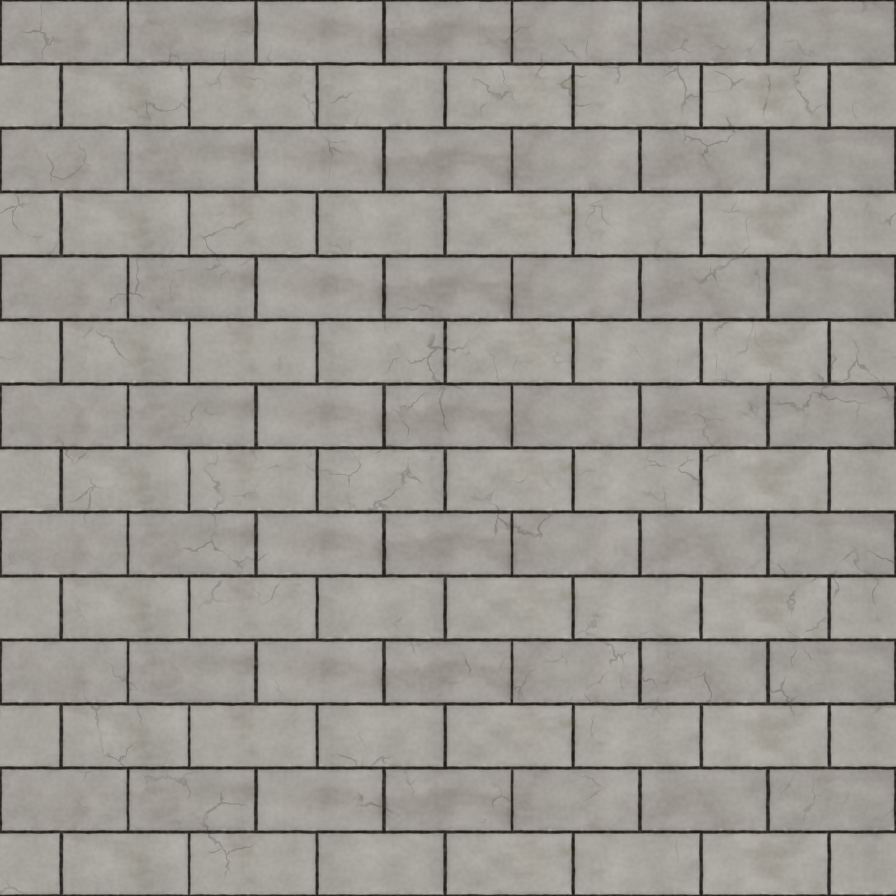
Give the GLSL for this texture, as a WebGL 2 fragment shader.

```glsl
#version 300 es
precision highp float;

uniform vec2 u_resolution;
out vec4 fragColor;

vec2 hash2(vec2 p) {
  vec3 q = fract(p.xyx * vec3(0.1031, 0.1030, 0.0973));
  q += dot(q, q.yzx + 33.33);
  return fract((q.xx + q.yz) * q.zy);
}

float cornerSlope(vec2 cell, vec2 offset, vec2 period) {
  float angle = 6.2832 * hash2(mod(cell, period) + 7.0).x;
  return dot(vec2(cos(angle), sin(angle)), offset);
}

// Gradient noise that wraps after a whole number of cells
float gradientNoise(vec2 p, vec2 period) {
  vec2 i = floor(p), f = p - i;
  vec2 s = f * f * f * (f * (f * 6.0 - 15.0) + 10.0);
  vec2 e = vec2(1.0, 0.0);
  return mix(
    mix(cornerSlope(i, f, period), cornerSlope(i + e, f - e, period), s.x),
    mix(cornerSlope(i + e.yx, f - e.yx, period), cornerSlope(i + 1.0, f - 1.0, period), s.x),
    s.y);
}

float fractalNoise(vec2 p, vec2 period) {
  float sum = 0.0, amplitude = 0.6;
  for (int octave = 0; octave < 4; octave++) {
    sum += amplitude * gradientNoise(p, period);
    p *= 2.0;
    period *= 2.0;
    amplitude *= 0.55;
  }
  return sum;
}

// Distance to the border between the two nearest scattered points
float crackDistance(vec2 p, float period) {
  vec2 cell = floor(p), nearest = vec2(9.0), second = vec2(9.0);
  for (int y = -1; y <= 1; y++) {
    for (int x = -1; x <= 1; x++) {
      vec2 neighbour = cell + vec2(x, y);
      vec2 toPoint = neighbour + hash2(mod(neighbour, period) + 31.0) - p;
      if (dot(toPoint, toPoint) < dot(nearest, nearest)) {
        second = nearest;
        nearest = toPoint;
      } else if (dot(toPoint, toPoint) < dot(second, second)) {
        second = toPoint;
      }
    }
  }
  return dot(0.5 * (nearest + second), normalize(second - nearest));
}

void main() {
  vec2 uv = gl_FragCoord.xy / u_resolution;
  float pixel = 1.0 / u_resolution.y;

  // Running bond: 7 blocks across, 14 courses, slightly uneven joints
  float wobble = gradientNoise(uv * 56.0, vec2(56.0));
  vec2 block = (uv + 0.0006 * wobble) * vec2(7.0, 14.0);
  float oddCourse = mod(floor(block.y), 2.0);
  block.x -= 0.478 * (1.0 - oddCourse);
  vec2 inBlock = fract(block);
  vec2 edge = (0.5 - abs(inBlock - 0.5)) / vec2(7.0, 14.0);
  float column = mod(floor(block.x), 7.0);
  float jointColumn = mod(floor(block.x + 0.5), 7.0);

  // Mottled concrete, its stains recurring every second course
  float stain = fractalNoise(uv * vec2(21.0, 28.0), vec2(21.0, 4.0));
  float cloud = fractalNoise(uv * vec2(14.0, 21.0) + 0.37, vec2(14.0, 3.0));
  float grain = gradientNoise(uv * 190.0, vec2(190.0));
  vec3 color = mix(vec3(0.652, 0.645, 0.612), vec3(0.632, 0.620, 0.592), oddCourse);
  color += 0.018 * (hash2(vec2(column, oddCourse) + 3.0).x - 0.5);
  color += 0.085 * stain + 0.022 * grain;
  color -= vec3(0.035, 0.042, 0.045) * smoothstep(0.05, 0.4, cloud);

  // Faint wandering cracks, gathered in patches
  vec2 bend = vec2(fractalNoise(uv * 28.0, vec2(28.0)),
                   fractalNoise(uv * 28.0 + 0.5, vec2(28.0)));
  float crack = crackDistance(uv * 20.0 + 0.45 * bend, 20.0) / 20.0;
  float patches = smoothstep(0.0, 0.3, gradientNoise(uv * 9.0 + 0.3, vec2(9.0)));
  float fade = smoothstep(-0.25, 0.25, gradientNoise(uv * 35.0, vec2(35.0)));
  float crackLine = 1.0 - smoothstep(0.0003, 0.0011 + pixel, crack);
  color -= vec3(0.095, 0.094, 0.090) * crackLine * patches * fade;

  // Worn rims and pale chips along the lower rims
  float rim = min(edge.x, edge.y);
  color *= 1.0 - 0.07 * (1.0 - smoothstep(0.001, 0.007, rim + 0.002 * stain));
  float chips = smoothstep(0.15, 0.5, gradientNoise(uv * 110.0, vec2(110.0)));
  float lowerRim = 1.0 - smoothstep(0.03, 0.09, inBlock.y);
  color += 0.07 * chips * lowerRim;

  // Dark joints; the upright ones differ in width
  float ragged = 0.0003 * gradientNoise(uv * 126.0, vec2(126.0));
  vec2 halfWidth = vec2(0.0011 + 0.0007 * hash2(vec2(jointColumn, oddCourse) + 12.0).y, 0.0014);
  vec2 gap = 1.0 - smoothstep(halfWidth - 0.0008, halfWidth + 0.0007 + 0.5 * pixel, edge + ragged);
  vec3 jointColor = vec3(0.175, 0.165, 0.145) + 0.10 * grain + 0.06 * chips;
  color = mix(color, jointColor, max(gap.x, gap.y));

  fragColor = vec4(color, 1.0);
}
```
